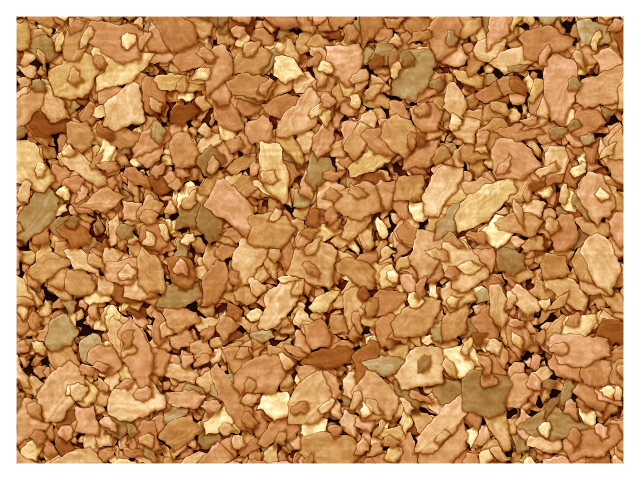
Reproduce this texture procedurally as a Shadertoy shader.

```glsl
const float TAU = 6.2831853;
const vec3 TAN = vec3(0.89, 0.70, 0.46);
const vec3 PINK = vec3(0.86, 0.62, 0.41);
const vec3 CREAM = vec3(0.98, 0.85, 0.60);
const vec3 OLIVE = vec3(0.70, 0.58, 0.35);
const vec3 RUST = vec3(0.64, 0.33, 0.10);
const vec3 UMBER = vec3(0.42, 0.15, 0.05);
const vec3 GAP = vec3(0.13, 0.04, 0.02);
const vec3 PAPER = vec3(1.0);
const float MARGIN = 0.0345;
const float SOFTNESS = 0.0016;

float hash(vec2 p) {
    return fract(sin(dot(p, vec2(127.1, 311.7))) * 43758.5453);
}

vec2 hash2(vec2 p) {
    return vec2(hash(p), hash(p + 17.3));
}

float noise(vec2 p) {
    vec2 i = floor(p), f = fract(p);
    f = f * f * (3.0 - 2.0 * f);
    return mix(mix(hash(i), hash(i + vec2(1, 0)), f.x),
               mix(hash(i + vec2(0, 1)), hash(i + vec2(1, 1)), f.x), f.y);
}

vec2 noise2(vec2 p) {
    return vec2(noise(p), noise(p + 41.7)) - 0.5;
}

mat2 rotation(float angle) {
    float c = cos(angle), s = sin(angle);
    return mat2(c, s, -s, c);
}

// Darkening that grows warmer with depth, as cork does
vec3 corkShade(float level) {
    return pow(vec3(level), vec3(1.0, 1.8, 3.3));
}

// Irregular seven-sided polygon
float chipDistance(vec2 p, vec2 id, float radius) {
    float d = -1.0;
    for (int k = 0; k < 7; k++) {
        vec2 r = hash2(id + float(k) * 3.17 + 0.5);
        float angle = (float(k) + 0.8 * r.x) * TAU / 7.0;
        d = max(d, dot(p, vec2(cos(angle), sin(angle))) - radius * mix(0.6, 1.12, r.y));
    }
    return d;
}

vec3 chipColor(vec2 id) {
    float kind = hash(id + 5.1);
    vec3 color = mix(TAN, PINK, smoothstep(0.35, 0.65, kind));
    color = mix(color, OLIVE, step(0.84, kind) * 0.75);
    color = mix(color, RUST, step(0.93, kind) * 0.8);
    color = mix(color, CREAM, step(kind, 0.13));
    return color * corkShade(mix(0.87, 1.06, hash(id + 8.9)));
}

// One layer of scattered chips with shadows, painted over what lies below
vec3 addChips(vec3 color, vec2 p, float size, float coverage, float seed) {
    vec2 q = p / size;
    vec2 cell = floor(q);
    for (int j = -1; j <= 1; j++)
    for (int i = -1; i <= 1; i++) {
        vec2 site = cell + vec2(i, j);
        vec2 id = site + seed;
        if (hash(id + 2.7) > coverage) continue;

        vec2 offset = q - site - 0.5 - 0.8 * (hash2(id) - 0.5);
        float stretch = mix(0.63, 1.0, hash(id + 6.3));
        vec2 v = rotation(TAU * hash(id + 3.9)) * offset * vec2(stretch, 1.0 / stretch);
        float d = chipDistance(v, id, 0.51) * size;
        float away = dot(offset, vec2(0.6, -0.8)) / (length(offset) + 0.01);

        // Shadow is wider on the lower right
        float reach = mix(0.003, 0.010, 0.5 + 0.5 * away);
        color *= corkShade(mix(0.60, 1.0, smoothstep(-0.001, reach, d)));

        // Grain along the chip, mottling and a lit or dark rim
        float grain = noise(vec2(v.x * 2.5, v.y * 11.0 + noise(v * 4.0) * 3.0) + id * 7.0) - 0.5;
        float mottle = noise(p * 85.0 + id) - 0.5;
        float rim = smoothstep(-0.008, 0.0, d);
        float light = 1.0 + 0.12 * grain + 0.10 * mottle - rim * (0.04 + 0.14 * away);
        vec3 chip = chipColor(id) * corkShade(light);
        color = mix(color, chip, 1.0 - smoothstep(-SOFTNESS, SOFTNESS, d));
    }
    return color;
}

vec3 corkBoard(vec2 p) {
    vec2 q = p + 0.009 * noise2(p * 42.0) + 0.005 * noise2(p * 125.0);
    vec3 color = mix(GAP, UMBER, smoothstep(0.45, 0.8, noise(p * 28.0)));
    color = addChips(color, q, 0.024, 0.90, 11.0);
    color = addChips(color, q, 0.034, 0.95, 137.0);
    color = addChips(color, q, 0.050, 0.90, 271.0);
    color = addChips(color, q, 0.070, 0.80, 389.0);
    color = addChips(color, q, 0.100, 0.42, 503.0);
    color = addChips(color, q, 0.032, 0.18, 641.0);

    // Fine speckle and faint horizontal streaks
    float speckle = noise(p * 260.0) - 0.5;
    float streak = noise(vec2(p.x * 5.0, p.y * 150.0)) - 0.5;
    return color * corkShade(1.0 + 0.07 * speckle + 0.07 * streak);
}

void mainImage(out vec4 fragColor, in vec2 fragCoord) {
    vec2 p = fragCoord / iResolution.y;
    vec2 middle = 0.5 * iResolution.xy / iResolution.y;
    vec2 beyond = abs(p - middle) - middle + MARGIN;
    float border = smoothstep(-SOFTNESS, SOFTNESS, max(beyond.x, beyond.y));
    fragColor = vec4(mix(clamp(corkBoard(p), 0.0, 1.0), PAPER, border), 1.0);
}
```
